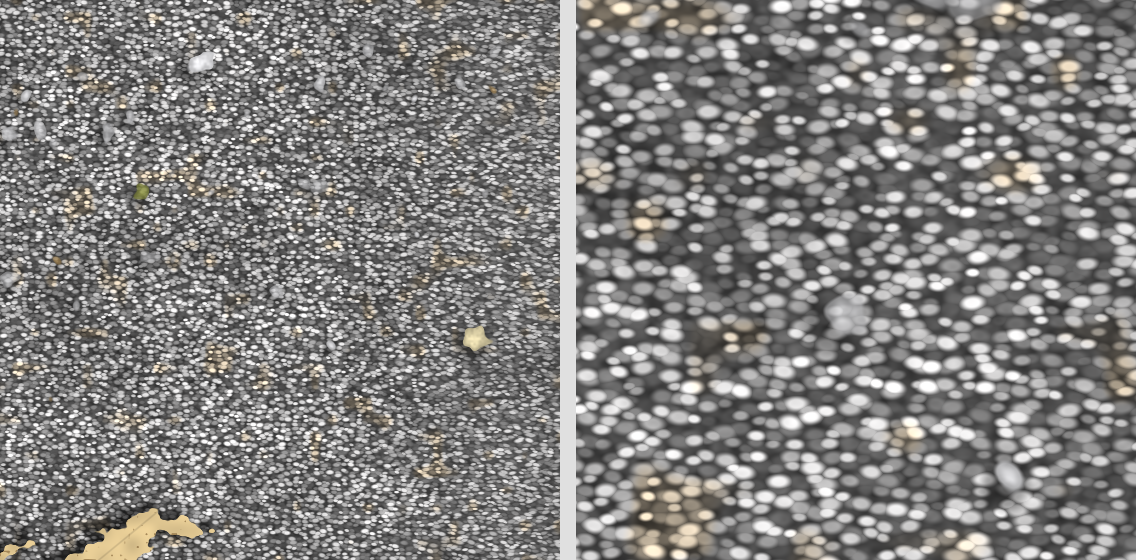
Left, the full canvas; right, a detail of the centre.
Give the GLSL for this texture, as a WebGL 1 fragment shader.

```glsl
precision highp float;
// Grey asphalt of fine flattened grains with pale pebbles and a dry leaf at the lower left.
uniform vec2 u_resolution;

const vec2 GRAIN_CELLS = vec2(98.0, 138.0);
const vec3 PALE_STONE = vec3(0.86, 0.86, 0.87);
const vec3 CREAM = vec3(0.90, 0.85, 0.68);
const vec3 OCHRE = vec3(0.77, 0.62, 0.38);
const vec3 MOSS = vec3(0.56, 0.58, 0.28);
const vec3 LEAF_TAN = vec3(0.88, 0.78, 0.57);
const vec3 LEAF_BROWN = vec3(0.53, 0.41, 0.24);

float hash(vec2 p) {
  vec3 q = fract(vec3(p.xyx) * 0.1031);
  q += dot(q, q.yzx + 33.33);
  return fract((q.x + q.y) * q.z);
}

vec2 hash2(vec2 p) {
  return vec2(hash(p + 17.3), hash(p + 71.9));
}

float noise(vec2 p) {
  vec2 i = floor(p);
  vec2 f = fract(p);
  f = f * f * (3.0 - 2.0 * f);
  float low = mix(hash(i), hash(i + vec2(1.0, 0.0)), f.x);
  float high = mix(hash(i + vec2(0.0, 1.0)), hash(i + vec2(1.0)), f.x);
  return mix(low, high, f.y);
}

vec2 rotate(vec2 p, float angle) {
  float c = cos(angle);
  float s = sin(angle);
  return vec2(c * p.x + s * p.y, c * p.y - s * p.x);
}

// Brightest of the soft, randomly turned grains around a point
float grains(vec2 p, float stretch, float base) {
  vec2 cell = floor(p);
  float tone = base;
  for (int y = -1; y <= 1; y++) {
    for (int x = -1; x <= 1; x++) {
      vec2 id = cell + vec2(float(x), float(y));
      vec2 center = id + 0.5 + 0.8 * (hash2(id) - 0.5);
      vec2 rel = rotate(p - center, 1.1 * (hash(id + 5.1) - 0.62));
      rel *= vec2(1.0 / stretch, stretch);
      float radius = mix(0.5, 0.9, hash(id + 43.7));
      float cover = 1.0 - smoothstep(0.35, 1.0, length(rel) / radius);
      float light = mix(0.29, 0.97, hash(id + 91.3));
      tone = max(tone, mix(base, light, cover));
    }
  }
  return tone;
}

// Lumpy stone with a shadow on its left and a greyer, mottled rim
vec3 pebble(vec3 ground, vec2 uv, vec2 center, float radius, vec3 color, float opacity) {
  vec2 rel = rotate(uv - center, 6.0 * hash(center * 91.0));
  float lump = (noise(uv * 85.0) - 0.5) * radius * 0.9;
  float d = length(rel * vec2(0.85, 1.2)) + lump - radius;
  float shadow = 1.0 - smoothstep(0.0, radius, length(uv - center + radius * 0.45) - radius);
  ground *= 1.0 - 0.35 * shadow * opacity;
  float shade = mix(1.08, 0.82, smoothstep(-radius, 0.0, d));
  shade *= 0.92 + 0.16 * noise(uv * 210.0);
  float cover = 1.0 - smoothstep(-0.002, 0.002, d);
  return mix(ground, color * shade, cover * opacity);
}

vec3 scatteredPebbles(vec3 ground, vec2 uv) {
  for (int i = 0; i < 34; i++) {
    float n = float(i);
    vec2 seed = vec2(n * 3.7, n * 1.9 + 8.0);
    vec2 h = hash2(seed);
    vec2 center = vec2(0.01 + 0.88 * pow(h.x, 1.4), mix(0.2, 0.92, sqrt(h.y)));
    float size = hash(seed + 29.0);
    float kind = mod(n, 6.0);
    vec3 color = PALE_STONE;
    if (kind > 4.5) color = mix(OCHRE, MOSS, step(0.7, size));
    float opacity = mix(0.4, 0.92, hash(seed + 57.0));
    ground = pebble(ground, uv, center, mix(0.005, 0.017, size * size), color, opacity);
  }
  return ground;
}

float taperedSegment(vec2 p, vec2 a, vec2 b, float startRadius, float endRadius) {
  vec2 axis = b - a;
  float t = clamp(dot(p - a, axis) / dot(axis, axis), 0.0, 1.0);
  return length(p - a - axis * t) - mix(startRadius, endRadius, t);
}

float leafDistance(vec2 p) {
  float body = taperedSegment(p, vec2(0.14, -0.03), vec2(0.27, 0.068), 0.043, 0.027);
  float arm = taperedSegment(p, vec2(0.27, 0.068), vec2(0.36, 0.047), 0.022, 0.010);
  float stub = taperedSegment(p, vec2(-0.01, 0.008), vec2(0.06, 0.03), 0.012, 0.011);
  float ragged = (noise(p * 55.0) - 0.5) * 0.026 + (noise(p * 120.0) - 0.5) * 0.008;
  return min(min(body, arm), stub) + ragged;
}

vec3 leaf(vec3 ground, vec2 uv) {
  float shadow = 1.0 - smoothstep(-0.004, 0.022, leafDistance(uv + vec2(0.014, -0.004)));
  ground *= 1.0 - 0.6 * shadow;
  float d = leafDistance(uv);
  float vein = abs(taperedSegment(uv, vec2(0.14, -0.03), vec2(0.28, 0.085), 0.0, 0.0));
  vec3 color = LEAF_TAN * (0.91 + 0.16 * noise(uv * 38.0));
  color *= 1.0 - 0.12 * (1.0 - smoothstep(0.0, 0.003, vein));
  color = mix(color, LEAF_BROWN, 0.7 * smoothstep(0.82, 0.95, noise(uv * 130.0)));
  return mix(ground, color, 1.0 - smoothstep(-0.0015, 0.0015, d));
}

void main() {
  vec2 uv = gl_FragCoord.xy / u_resolution;
  // Grains lie flatter and softer toward the right
  float right = smoothstep(0.5, 1.0, uv.x);
  float base = 0.19 + 0.14 * noise(uv * 180.0);
  float tone = grains(uv * GRAIN_CELLS, mix(1.1, 1.3, right), base);
  tone *= 0.9 + 0.2 * noise(uv * 9.0);
  tone += 0.07 * (noise(uv * vec2(190.0, 260.0)) - 0.5);
  tone = mix(tone, 0.42, 0.2 * right);
  // Faint warm stains
  float warm = smoothstep(0.72, 0.95, noise(uv * 32.0 + 4.0));
  vec3 color = tone * mix(vec3(1.0, 0.995, 0.995), vec3(1.08, 1.0, 0.88), warm);
  color = scatteredPebbles(color, uv);
  color = pebble(color, uv, vec2(0.358, 0.887), 0.021, PALE_STONE * 1.08, 1.0);
  color = pebble(color, uv, vec2(0.853, 0.395), 0.021, CREAM, 1.0);
  color = leaf(color, uv);
  gl_FragColor = vec4(clamp(color, 0.0, 1.0), 1.0);
}
```
